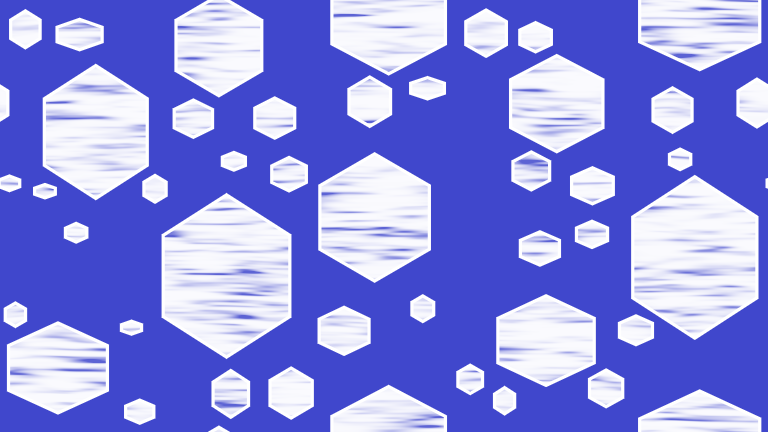
Give the GLSL for this pattern, as a Shadertoy shader.

```glsl
// White pointed hexagons, large and small, scattered over flat blue and filled
// with fine horizontal ink streaks. Large ones sit on a jittered slanted lattice;
// small ones try several spots in their grid cell. Everything wraps on TILE.

const vec2 TILE = vec2(16.0 / 9.0, 1.0);
const vec2 BIG_GRID = vec2(5.0, 2.0);
const vec2 SMALL_GRID = vec2(10.0, 6.0);
const int SMALL_TRIES = 8;
const float GAP = 0.012;      // least space between large and small shapes
const float BORDER = 0.0075;  // clean white rim
const vec3 BLUE = vec3(0.25, 0.28, 0.80);
const vec3 PAPER = vec3(1.0);

// Three random values in 0..1 from a cell and a seed
vec3 hash3(vec2 cell, float seed) {
    uvec3 v = uvec3(cell, seed);
    v = v * 1664525u + 1013904223u;
    v.x += v.y * v.z; v.y += v.z * v.x; v.z += v.x * v.y;
    v ^= v >> 16u;
    v.x += v.y * v.z; v.y += v.z * v.x; v.z += v.x * v.y;
    return vec3(v >> 16u) / 65535.0;
}

// Centre of a lattice cell, wrapped to the given number of cells
vec2 wrapCell(vec2 cell, vec2 period) {
    return mod(cell + 0.5, period);
}

// One row of dashes; each row slides by its own amount so ends do not line up
float dashRow(float x, float row, vec2 period, float seed) {
    float wrappedRow = mod(row + 0.5, period.y);
    x += hash3(vec2(0.0, wrappedRow), seed + 1.0).x * period.x;
    float i = floor(x);
    float a = hash3(wrapCell(vec2(i, row), period), seed).x;
    float b = hash3(wrapCell(vec2(i + 1.0, row), period), seed).x;
    return mix(a, b, smoothstep(0.0, 1.0, x - i));
}

// Wrapping value noise built from dash rows
float dashNoise(vec2 uv, vec2 period, float seed) {
    vec2 p = uv * period;
    float row = floor(p.y);
    return mix(dashRow(p.x, row, period, seed),
               dashRow(p.x, row + 1.0, period, seed),
               smoothstep(0.0, 1.0, p.y - row));
}

// Distance to a hexagon with points at top and bottom
float hexDistance(vec2 p, vec2 halfSize) {
    p = abs(p);
    vec2 slope = vec2(0.5 * halfSize.y, halfSize.x);
    float roof = (dot(p, slope) - halfSize.x * halfSize.y) / length(slope);
    return max(p.x - halfSize.x, roof);
}

// Nearest large hexagon; sizes are spread evenly by golden-ratio steps
float bigHexagons(vec2 p) {
    float nearest = 1.0;
    for (int k = 0; k < 10; k++) {
        float n = float(k);
        vec2 cell = vec2(mod(n, BIG_GRID.x), floor(n / BIG_GRID.x));
        float width = mix(0.100, 0.152, fract(n * 0.618 + 0.35));
        vec2 halfSize = width * vec2(1.0, mix(0.82, 1.30, fract(n * 0.755 + 0.2)));
        vec2 jitter = (2.0 * hash3(cell, 11.0).xy - 1.0) * (vec2(0.17, 0.24) - halfSize);
        vec2 slanted = cell + vec2(0.5, 0.4 * cell.x + 0.3);
        vec2 offset = p - slanted / BIG_GRID * TILE - jitter;
        offset -= TILE * round(offset / TILE);
        nearest = min(nearest, hexDistance(offset, halfSize));
    }
    return nearest;
}

// Small hexagon of the current cell: the first try that clears the large ones
float smallHexagon(vec2 p) {
    vec2 cellSize = TILE / SMALL_GRID;
    float row = floor(p.y / cellSize.y);
    float shift = hash3(vec2(3.0, row), 21.0).x * cellSize.x;
    vec2 cell = vec2(floor((p.x - shift) / cellSize.x), row);
    vec2 middle = (cell + 0.5) * cellSize + vec2(shift, 0.0);
    vec2 id = wrapCell(cell, SMALL_GRID);
    vec3 shape = hash3(id, 31.0);
    float width = mix(0.027, 0.062, pow(shape.x, 1.4));
    vec2 halfSize = vec2(width, min(width * mix(0.65, 1.35, shape.y), 0.070));
    vec2 room = 0.5 * cellSize - halfSize - 0.5 * GAP;
    float clearance = max(halfSize.x, halfSize.y) + GAP;
    for (int i = 0; i < SMALL_TRIES; i++) {
        vec2 center = middle + (2.0 * hash3(id, 41.0 + float(i)).xy - 1.0) * room;
        if (bigHexagons(center) > clearance) return hexDistance(p - center, halfSize);
    }
    return 1.0;
}

// Ink amount: mostly faint, with a few dark thin streaks
float inkStreaks(vec2 uv) {
    uv.y += 0.008 * (dashNoise(uv, vec2(14.0, 8.0), 51.0) - 0.5);
    float streak = 0.5 * dashNoise(uv, vec2(18.0, 110.0), 61.0)
                 + 0.3 * dashNoise(uv, vec2(30.0, 190.0), 71.0)
                 + 0.2 * dashNoise(uv, vec2(12.0, 24.0), 81.0);
    return min(0.025 + 2.65 * pow(streak, 5.8), 0.85);
}

void mainImage(out vec4 fragColor, in vec2 fragCoord) {
    vec2 uv = fragCoord / iResolution.xy;
    vec2 p = uv * TILE;
    float pixel = 1.0 / iResolution.y;

    float d = min(bigHexagons(p), smallHexagon(p));
    float inside = clamp(0.5 - d / pixel, 0.0, 1.0);
    float inner = clamp(0.5 - (d + BORDER) / pixel, 0.0, 1.0);

    vec3 fill = mix(PAPER, BLUE, inkStreaks(uv) * inner);
    fragColor = vec4(mix(BLUE, fill, inside), 1.0);
}
```
